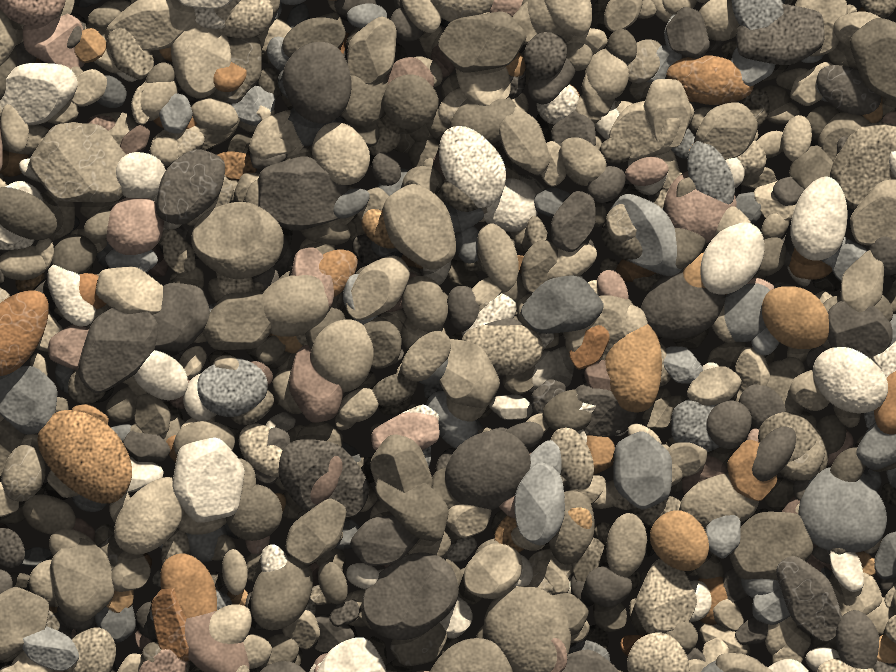
Give the GLSL for this texture, as a WebGL 2 fragment shader.

```glsl
#version 300 es
precision highp float;
// A bed of sunlit pebbles: four turned, jittered grids hold rounded or faceted
// domes, and the highest dome wins at each point. A short march towards the low
// sun casts shadows; gradient noise adds grain, mottling and veins.

#define PEBBLE 0.052      // cell size of the smallest pebbles, in canvas heights
#define GROWTH 1.32       // size ratio between layers
#define LAYERS 4
#define LIFT 0.014        // height gained per layer
#define SCATTER 0.055     // random height of single pebbles
#define SUN_DIR normalize(vec3(0.26, 0.80, 0.56))
#define SUN vec3(2.45, 2.20, 1.84)
#define SKY vec3(0.25, 0.235, 0.22)
#define GRAIN 0.0012      // surface roughness
#define SHADOW_STEPS 5
#define STRIDE 0.009      // length of the first shadow step

uniform vec2 u_resolution;
out vec4 fragColor;

vec4 hash4(vec2 p) {
  vec4 v = fract(p.xyxy * vec4(0.1031, 0.1030, 0.0973, 0.1099));
  v += dot(v, v.wzxy + 33.33);
  return fract((v.xxyz + v.yzzw) * v.zywx);
}

float gradientNoise(vec2 p) {
  vec2 i = floor(p), f = p - i, o = vec2(1, 0);
  vec2 u = f * f * f * (f * (f * 6.0 - 15.0) + 10.0);
  float a = dot(hash4(i).xy - 0.5, f);
  float b = dot(hash4(i + o).xy - 0.5, f - o);
  float c = dot(hash4(i + o.yx).xy - 0.5, f - o.yx);
  float d = dot(hash4(i + 1.0).xy - 0.5, f - 1.0);
  return 2.0 * mix(mix(a, b, u.x), mix(c, d, u.x), u.y);
}

float fbm(vec2 p) {
  return gradientNoise(p) + 0.6 * gradientNoise(p * 2.3 + 7.3);
}

mat2 turned(float angle) {
  float c = cos(angle), s = sin(angle);
  return mat2(c, s, -s, c);
}

float cellSize(float layer) { return PEBBLE * pow(GROWTH, layer); }

vec2 toLayer(vec2 p, float layer) {
  return turned(0.4 + 0.7 * layer) * p / cellSize(layer) + 37.0 * layer;
}

// Height at layer point u of the pebble id = (cell, layer); -1 outside it
// or where it cannot rise above the given level
float pebble(vec2 u, vec3 id, float level) {
  vec2 seed = id.xy + 57.0 * id.z;
  vec4 r = hash4(seed);
  float size = cellSize(id.z), base = LIFT * id.z + SCATTER * fract(r.w * 37.0);
  vec2 q = u - id.xy - 0.5 - 0.4 * (r.xy - 0.5);
  if (r.w > 1.1 - 0.2 * id.z || dot(q, q) > 0.66 || base + 0.6 * size < level) return -1.0;
  vec4 s = hash4(seed + 19.3), t = hash4(seed + 41.7);
  float major = mix(0.48, 0.65, s.x), ratio = mix(0.55, 0.94, s.y);
  q = turned(6.2832 * r.z) * q / (major * vec2(1.0, ratio));
  q.x += 0.4 * (t.x - 0.5) * q.y;

  // Soft maximum of six half planes: low power is round, high is angular
  float power = mix(3.0, 12.0, s.w * s.w);
  vec3 side = vec3(q.x, 0.5 * q.x + 0.866 * q.y, 0.866 * q.y - 0.5 * q.x);
  vec3 push = mix(0.9 + 0.28 * t.xyz, 0.9 + 0.28 * s.zwx, step(0.0, side));
  float d = pow(dot(pow(abs(side) * push + 1e-4, vec3(power)), vec3(1)), 1.0 / power);
  if (d > 1.0) return -1.0;
  float dome = sqrt(1.0 - pow(d, 2.3));
  // Angular stones get two flat cuts
  if (s.w > 0.45) {
    dome = min(dome, 0.72 + dot(q, 1.3 * (t.yw - 0.5)));
    dome = min(dome, 0.85 + dot(q, 1.6 * (t.zx - 0.5)));
  }
  float tilt = 0.4 * dot(q, t.yw - 0.5);
  return base + size * major * ratio * (dome * mix(0.55, 0.8, t.z) + tilt);
}

// Highest pebble at p above the level: x = height, yzw = id
vec4 bed(vec2 p, float level) {
  vec4 top = vec4(level, 0, 0, -1);
  for (int l = 0; l < LAYERS; l++) {
    vec2 u = toLayer(p, float(l)), corner = floor(u - 0.5);
    for (int n = 0; n < 4; n++) {
      vec3 id = vec3(corner + vec2(n % 2, n / 2), l);
      float h = pebble(u, id, top.x);
      if (h > top.x) top = vec4(h, id);
    }
  }
  return top;
}

vec3 stoneColor(vec2 p, vec4 r, float mottle) {
  vec3 c = mix(vec3(0.10, 0.09, 0.072), vec3(0.37, 0.325, 0.25), r.y);
  if (r.x < 0.05) c = mix(vec3(0.22, 0.12, 0.06), vec3(0.33, 0.22, 0.12), r.y);
  else if (r.x < 0.12) c = vec3(0.27, 0.20, 0.165) * (0.5 + 0.7 * r.y);
  else if (r.x < 0.22) c = vec3(0.19, 0.195, 0.19) * (0.5 + 0.8 * r.y);
  else if (r.x < 0.30) c = vec3(0.55, 0.51, 0.43);
  else if (r.x < 0.42) c = vec3(0.085, 0.078, 0.068);
  float speck = gradientNoise(p * 210.0 + r.zw * 90.0);
  c *= (1.0 + 0.6 * mottle) * (1.0 + (r.z > 0.85 ? 1.5 : 0.5) * speck);
  float vein = 1.0 - smoothstep(0.0, 0.06, abs(mottle + 0.1));
  return max(c + 0.07 * vein * step(0.9, r.w), 0.01);
}

vec3 shade(vec2 p) {
  vec4 top = bed(p, 0.0);
  if (top.w < 0.0) return vec3(0.006, 0.005, 0.004);
  vec3 id = top.yzw, sun = SUN_DIR;
  vec4 r = hash4(id.xy + 57.0 * id.z + 83.1);

  // Normal from the dome plus its grain
  vec2 e = vec2(0.0012, 0), g = p * 85.0 + r.xy * 60.0, slope;
  float low = top.x - 4.0 * e.x, grain = fbm(g);
  for (int i = 0; i < 2; i++) {
    vec2 o = i == 0 ? e : e.yx;
    slope[i] = 0.5 * (max(pebble(toLayer(p + o, id.z), id, -1.0), low)
                    - max(pebble(toLayer(p - o, id.z), id, -1.0), low))
             + GRAIN * mix(0.3, 1.5, r.w) * (fbm(g + o * 85.0) - grain);
  }
  vec3 normal = normalize(vec3(-slope, e.x));

  // Cast shadow, and sky hidden by taller neighbours
  float run = length(sun.xy), blocked = 0.0, hidden = 0.0, facing = dot(normal, sun);
  for (int i = 1; i <= SHADOW_STEPS && facing > 0.0 && blocked < 0.004; i++) {
    float t = STRIDE * float(i) * (0.8 + 0.2 * float(i)), ray = top.x + t * sun.z / run;
    blocked = max(blocked, bed(p + sun.xy / run * t, ray).x - ray);
  }
  for (int i = -1; i < 2; i += 2) {
    float h = bed(p + 0.012 * float(i) * vec2(0.8, 0.6), top.x).x;
    hidden += clamp((h - top.x) / 0.03, 0.0, 1.0);
  }
  float lit = 1.0 - smoothstep(0.0, 0.004, blocked);
  float open = mix(0.2, 1.0, smoothstep(0.0, 0.08, top.x)) * (1.0 - 0.38 * hidden);
  vec3 light = SUN * lit * max(facing, 0.0) + SKY * open * (0.5 + 0.5 * normal.z);
  return stoneColor(p, r, fbm(p * 28.0 + r.yz * 70.0)) * light;
}

void main() {
  vec3 color = vec3(0);
  for (int i = 0; i < 2; i++) {
    vec2 point = (gl_FragCoord.xy + 0.5 * float(i) - 0.25) / u_resolution.y;
    color += 0.5 * pow(min(shade(point), 1.0), vec3(0.4545));
  }
  fragColor = vec4(color, 1.0);
}
```
